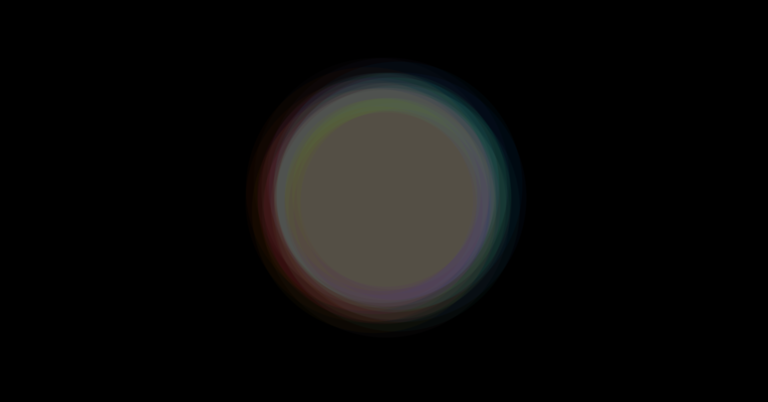
This background is drawn by a WebGL 2 fragment shader. Its source:

```glsl
#version 300 es
precision highp float;
// Faint coloured discs overlap on black to form a soft, many-edged orb.
// Three rings of discs are added together: each disc is pushed outward from
// the centre and tinted by its direction, so tints cancel in the plain core.

#define DISCS 9
#define OUTER_RADIUS 0.307
#define OUTER_SPREAD 0.044
#define MIDDLE_RADIUS 0.292
#define MIDDLE_SPREAD 0.023
#define INNER_RADIUS 0.240
#define INNER_SPREAD 0.022
#define RADIUS_JITTER 0.014
#define HUE_VARIETY 0.35

uniform vec2 u_resolution;
out vec4 fragColor;

const float TAU = 6.28318;

float hash(float n) {
    return fract(sin(n * 91.73) * 4375.85);
}

// Antialiased coverage of a disc, in units of canvas height
float disc(vec2 p, float radius) {
    float pixel = 1.0 / u_resolution.y;
    return 1.0 - smoothstep(-pixel, pixel, length(p) - radius);
}

// Sum of discs around a circle. Each channel of the tint swings about
// its mean and is strongest in the direction given by peak.
vec3 discRing(vec2 p, float radius, float spread, float seed,
              vec3 mean, vec3 swing, vec3 peak) {
    vec3 light = vec3(0.0);
    for (int i = 0; i < DISCS; i++) {
        float k = float(i);
        float angle = TAU * (k + hash(seed)) / float(DISCS);
        float size = radius + RADIUS_JITTER * (hash(k + seed * 17.0) - 0.5);
        vec2 offset = spread * vec2(cos(angle), sin(angle));
        vec3 variety = HUE_VARIETY * abs(mean)
                     * cos(4.0 * angle + seed + vec3(0.0, 2.1, 4.2));
        vec3 tint = mean + swing * cos(angle - peak) + variety;
        light += tint * disc(p - offset, size);
    }
    return light / float(DISCS);
}

void main() {
    vec2 p = (gl_FragCoord.xy - 0.5 * u_resolution) / u_resolution.y;

    // Dark rim: red to the lower left, blue to the right
    vec3 color = discRing(p - vec2(0.0, 0.012), OUTER_RADIUS, OUTER_SPREAD, 1.0,
                          vec3(0.13), vec3(0.13, 0.06, 0.18),
                          vec3(3.5, 5.6, 0.2));

    // Body: green to the right, slate above, rose to the lower left
    color += discRing(p - vec2(0.002, 0.010), MIDDLE_RADIUS, MIDDLE_SPREAD, 2.0,
                      vec3(0.18, 0.19, 0.18), vec3(0.13, 0.18, 0.08),
                      vec3(3.9, 0.5, 1.5));

    // Core border: leaf green above, olive on the left, violet on the right
    color += discRing(p - vec2(0.009, 0.0), INNER_RADIUS, INNER_SPREAD, 3.0,
                      vec3(0.02, -0.01, -0.04), vec3(0.04, 0.18, 0.20),
                      vec3(3.1, 1.75, -0.4));

    fragColor = vec4(clamp(color, 0.0, 1.0), 1.0);
}
```
